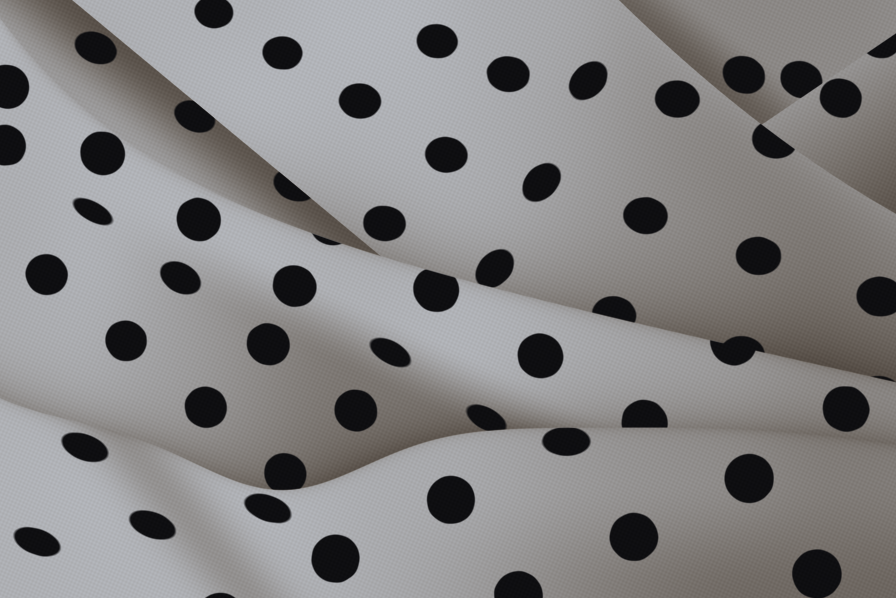
Reproduce this texture procedurally as a Shadertoy shader.

```glsl
// Draped off-white woven cloth with black polka dots, lying in overlapping folds.
const vec3 CLOTH_LIGHT = vec3(0.70, 0.71, 0.73);
const vec3 CLOTH_SHADOW = vec3(0.29, 0.26, 0.235);
const vec3 CLOTH_WARMTH = vec3(1.0, 1.06, 1.14);
const vec3 INK = vec3(0.055, 0.055, 0.065);
const float SHADE_CONTRAST = 1.35;
const float SHADE_PIVOT = 0.86;
const float SHADE_LIFT = 0.05;
const float DOT_RADIUS = 0.037;
const float DOT_WOBBLE = 0.03;
const float WEAVE_PITCH = 0.0085;
const float WEAVE_DEPTH = 0.047;
const float MOTTLE = 0.08;

float hash(vec2 p) {
    return fract(sin(dot(p, vec2(127.1, 311.7))) * 43758.5453);
}

float noise(vec2 p) {
    vec2 i = floor(p), f = fract(p);
    f = f * f * (3.0 - 2.0 * f);
    return mix(mix(hash(i), hash(i + vec2(1, 0)), f.x),
               mix(hash(i + vec2(0, 1)), hash(i + vec2(1, 1)), f.x), f.y);
}

float edgeMask(float d) {
    float w = 1.0 / iResolution.y;
    return smoothstep(-w, w, d);
}

// One printed dot, flattened across the tilt direction where the cloth turns away.
float inkDot(vec2 p, vec2 center, float size, float tilt, float squash) {
    vec2 q = p - center;
    float c = cos(tilt), s = sin(tilt);
    q = vec2(c * q.x + s * q.y, (c * q.y - s * q.x) / squash);
    float rag = 1.0 + DOT_WOBBLE * (noise(p * 70.0) + hash(center) - 1.0);
    return edgeMask((DOT_RADIUS * size * rag - length(q)) * squash);
}

// Upper outlines of the folds
float backRidge(float x) { return 1.1 - 0.83 * x; }
float rightFold(float x) { float t = x - 1.035; return 1.0 - 0.98 * t + 0.45 * t * t; }
float rollEdge(float x) { return 0.69 - 0.22 * x + 0.28 * exp(-4.0 * x); }
float rollCrease(float x) { return 0.707 - 0.48 * x; }
float frontEdge(float x) {
    float dip = (x - 0.47) / 0.2, fall = max(x - 1.12, 0.0);
    return 0.285 + 0.05 * exp(-9.0 * x) - 0.105 * exp(-dip * dip) - 0.2 * fall * fall;
}

// Dot lattices, each stretched along its own fold
float middleDots(vec2 p) {
    float ink = 0.0;
    for (float c = -2.0; c <= 5.0; c++)
        for (float j = -1.0; j <= 1.0; j++) {
            if (j != 0.0 && c + j < 0.0 + 2.0 * max(j, 0.0)) { if (c < 0.0 || j > 0.0) continue; }
            vec2 center = vec2(0.602 + 0.137 * c + 0.0074 * c * c, 0.844 - 0.068 * c);
            center.y -= 0.035 * exp(-(c - 1.0) * (c - 1.0));
            float drop = clamp(0.1 + 0.035 * c, 0.07, 0.195) * (j > 0.0 ? 0.85 : 1.0);
            center += j * vec2(0.0254 * c - 0.129, -drop);
            float narrow = c == 2.0 ? 0.72 : 0.83;
            float tilt = c == 2.0 ? 0.8 : -0.1;
            ink = max(ink, inkDot(p, center, 0.94 + 0.025 * c, tilt, narrow));
        }
    return ink;
}

float rollDots(vec2 p) {
    float ink = 0.0;
    for (float r = 0.0; r <= 4.0; r++)
        for (float c = -2.0; c <= 3.0; c++) {
            vec2 center = vec2(0.078 + 0.01 * r + 0.0693 * r * r, 0.541 + 0.117 * sin(1.12 * r));
            center.x -= 0.043 * exp(-3.0 * (r - 2.0) * (r - 2.0));
            center += c * vec2(0.133 + 0.0137 * r, -0.111);
            float d = (center.y - rollCrease(center.x)) / 0.03;
            ink = max(ink, inkDot(p, center, 0.95 + 0.03 * r, -0.5, 0.96 - 0.64 * exp(-d * d)));
        }
    return ink;
}

float frontDots(vec2 p) {
    float ink = 0.0;
    for (float j = -2.0; j <= 2.0; j++)
        for (float c = -3.0; c <= 3.0; c++) {
            if (j < 0.0 && c >= 0.0) continue;
            vec2 center = vec2(0.754, 0.164) + c * vec2(0.193, 0.098) + j * vec2(0.113, -0.160);
            if (j < 0.0) center.y -= 0.146 + 0.07 * c - 0.03 * (j + 1.0);
            float turn = smoothstep(0.07, 0.02, frontEdge(center.x) - center.y);
            float squash = j < 0.0 ? 0.53 : 1.0 - 0.4 * turn;
            ink = max(ink, inkDot(p, center, 1.1, j < 0.0 ? -0.35 : 0.0, squash));
        }
    return ink;
}

float dotRow(vec2 p, vec2 start, vec2 stride, float squash) {
    float ink = 0.0;
    for (float i = 0.0; i < 3.0; i++)
        ink = max(ink, inkDot(p, start + i * stride, 0.97, -0.4, squash));
    return ink;
}

void mainImage(out vec4 fragColor, in vec2 fragCoord) {
    vec2 p = fragCoord / iResolution.y;
    float x = p.x, y = p.y;
    float roll = rollEdge(x), front = frontEdge(x), fold = rightFold(x);

    // Layers from back to front, each holding (brightness, ink)
    float under = backRidge(x) - y;
    vec2 cloth = vec2(0.3 + 0.45 * smoothstep(0.0, 0.16, under), dotRow(p, vec2(0.16, 0.92), vec2(0.166, -0.115), 0.7));
    vec2 far = vec2(0.66 - 0.28 * smoothstep(0.12, 0.0, y - fold), dotRow(p, vec2(1.244, 0.875), vec2(0.096, -0.008), 0.85));
    cloth = mix(cloth, far, step(1.0, x));

    float flapDepth = 0.789 + 0.68 * (x - 1.27) - y;
    vec2 flap = vec2(0.72 - 1.4 * max(flapDepth, 0.0), dotRow(p, vec2(1.406, 0.836), vec2(0.065, 0.1), 0.9));
    cloth = mix(cloth, flap, edgeMask(flapDepth) * step(1.2, x));

    float middleShade = 0.93 - 0.38 * smoothstep(0.7, 1.4, x) - 0.28 * exp(-max(y - roll, 0.0) / 0.08)
        + 0.12 * exp(-max(fold - y, 0.0) / 0.07) * smoothstep(1.0, 1.2, x);
    cloth = mix(cloth, vec2(middleShade, middleDots(p)), edgeMask(-under) * edgeMask(fold - y));

    float inCrease = smoothstep(-0.08, 0.05, rollCrease(x) - y) * smoothstep(0.1, 0.6, x);
    float rollShade = 0.9 - 0.36 * inCrease - 0.2 * smoothstep(0.7, 1.5, x)
        - 0.12 * exp(-max(roll - y, 0.0) / 0.012) - 0.24 * exp(-max(y - front, 0.0) / 0.045);
    cloth = mix(cloth, vec2(rollShade, rollDots(p)), edgeMask(roll - y));

    float pleat = (x - 0.42 + 0.8 * y) / 0.07;
    float frontShade = 0.92 - 0.34 * smoothstep(0.4, 1.5, x) - 0.22 * exp(-pleat * pleat)
        - 0.15 * smoothstep(0.2, 0.0, y) * smoothstep(0.5, 1.2, x) - 0.1 * exp(-max(front - y, 0.0) / 0.01);
    cloth = mix(cloth, vec2(frontShade, frontDots(p)), edgeMask(front - y));

    // Woven threads, soft unevenness and warm shadows
    vec2 thread = mat2(0.93, -0.37, 0.37, 0.93) * p * 6.2832 / WEAVE_PITCH;
    float weave = sin(thread.x) * sin(thread.y) * WEAVE_DEPTH;
    float shade = SHADE_PIVOT + SHADE_LIFT + SHADE_CONTRAST * (cloth.x - SHADE_PIVOT);
    shade = clamp(shade + MOTTLE * (noise(p * 5.0) - 0.5), 0.04, 1.0) + weave;
    vec3 tone = pow(vec3(max(shade, 0.0)), CLOTH_WARMTH);
    vec3 color = mix(CLOTH_SHADOW, CLOTH_LIGHT, tone);
    color = mix(color, INK * (1.0 + 3.0 * weave), cloth.y);
    fragColor = vec4(color, 1.0);
}
```
